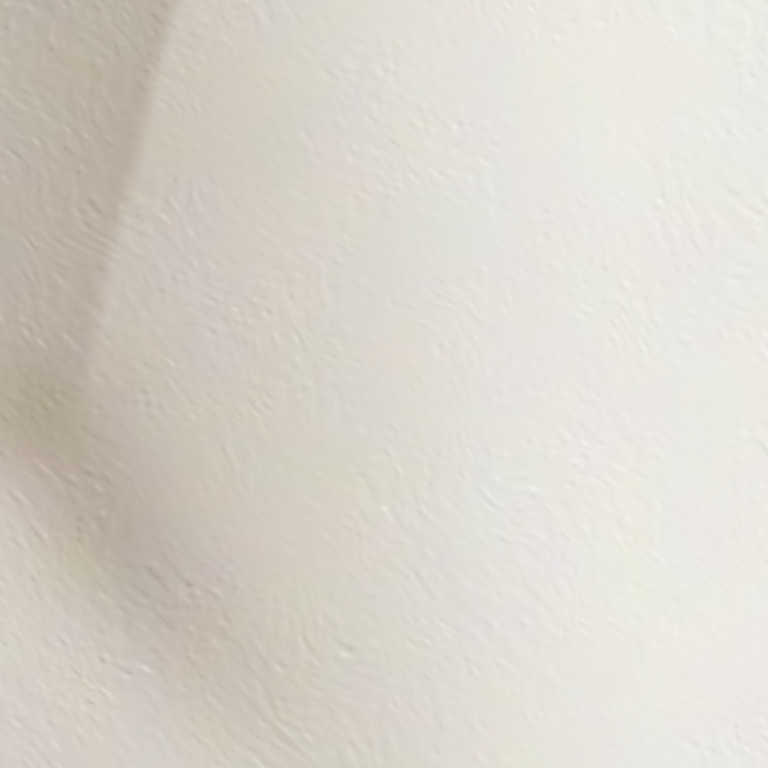
Write a Shadertoy shader that draws this texture.

```glsl
float hash(vec2 p) {
    return fract(sin(dot(p, vec2(127.1, 311.7))) * 43758.5453);
}

float noise(vec2 p) {
    vec2 i = floor(p), f = fract(p);
    f = f * f * (3.0 - 2.0 * f);
    return mix(mix(hash(i), hash(i + vec2(1, 0)), f.x),
               mix(hash(i + vec2(0, 1)), hash(i + vec2(1, 1)), f.x), f.y);
}

float fbm(vec2 p) {
    float sum = 0.0, amp = 0.5;
    for (int i = 0; i < 4; i++) {
        sum += amp * noise(p);
        p = mat2(1.6, 1.2, -1.2, 1.6) * p + 7.3;
        amp *= 0.5;
    }
    return sum / 0.9375;
}

// Horizontal position of the fold, which bends at y = 0.45
float creaseX(float y) {
    float k = y - 0.45;
    return k > 0.0 ? 0.09 + 0.245 * k : 0.09 - 0.35 * k + 0.85 * k * k;
}

// Broad light and shadow: 0 is the deepest shade, 1 the full light
float shading(vec2 p) {
    float side = p.x - creaseX(p.y) + 0.008 * (noise(p * 9.0) - 0.5);
    float below = 1.0 - smoothstep(0.3, 0.48, p.y);
    float tone = mix(0.4, 1.0, smoothstep(0.05, 0.85, p.x + 0.12 * (p.y - 0.5)));

    // Soft valley and lighter corner under the bend
    tone += 0.25 * below * smoothstep(0.0, 0.25, -side);
    tone -= 0.24 * exp(-pow(side / 0.1, 2.0)) * smoothstep(0.0, 0.33, p.y)
          * (1.0 - smoothstep(0.4, 0.6, p.y));

    // Shaded flank above the bend
    float flank = (1.0 - smoothstep(-0.018, 0.014, side)) * smoothstep(0.36, 0.5, p.y);
    tone = mix(tone, 0.2 + 0.45 * max(-side, 0.0), flank);
    tone -= 0.05 * exp(-pow(side / 0.012, 2.0)) * smoothstep(0.4, 0.55, p.y);

    // Dark pocket at the bend
    vec2 pocket = (p - vec2(0.05, 0.47)) / vec2(0.06, 0.065);
    tone -= 0.17 * exp(-dot(pocket, pocket));

    // Thin lit ridge along the lower end
    float ridge = exp(-pow((side - 0.004) / 0.004, 2.0))
                - exp(-pow((side + 0.006) / 0.006, 2.0));
    tone += 0.09 * ridge * (1.0 - smoothstep(0.08, 0.18, p.y)) * noise(p * 45.0);
    return tone + 0.07 * (fbm(p * 6.0) - 0.5);
}

// Short diagonal strokes, lit from one side
float relief(vec2 p) {
    p += 0.03 * vec2(noise(p * 14.0), noise(p * 14.0 + 31.0));
    vec2 q = vec2(p.x - p.y, p.x + p.y) * 0.7071;
    vec2 grain = q * vec2(62.0, 135.0);
    float strokes = noise(grain) - noise(grain + vec2(0.15, 0.75));
    vec2 fine = p * 140.0 + 50.0;
    float pits = noise(fine) - noise(fine + vec2(0.6));
    return 0.65 * strokes + 0.35 * pits;
}

void mainImage(out vec4 fragColor, in vec2 fragCoord) {
    vec2 p = fragCoord / iResolution.xy;
    float tone = clamp(shading(p), -0.05, 1.02);
    vec3 color = mix(vec3(0.68, 0.63, 0.57), vec3(0.923, 0.916, 0.893), tone);

    // Faint pink-green and yellow-blue blotches
    float pink = fbm(p * 13.0 + 17.0) - 0.5;
    float yellow = fbm(p * 11.0 + 43.0) - 0.5;
    color += pink * vec3(0.018, -0.018, 0.012);
    color += yellow * vec3(0.012, 0.008, -0.04);

    // Patchy surface grain with sparse stronger glints
    float bump = relief(p);
    float patches = mix(0.3, 1.0, smoothstep(0.3, 0.7, fbm(p * 10.0 + 5.0)));
    float strength = mix(0.05, 0.032, smoothstep(0.1, 0.7, p.x));
    color += strength * patches * (bump + 2.5 * bump * bump * bump);

    fragColor = vec4(color, 1.0);
}
```
